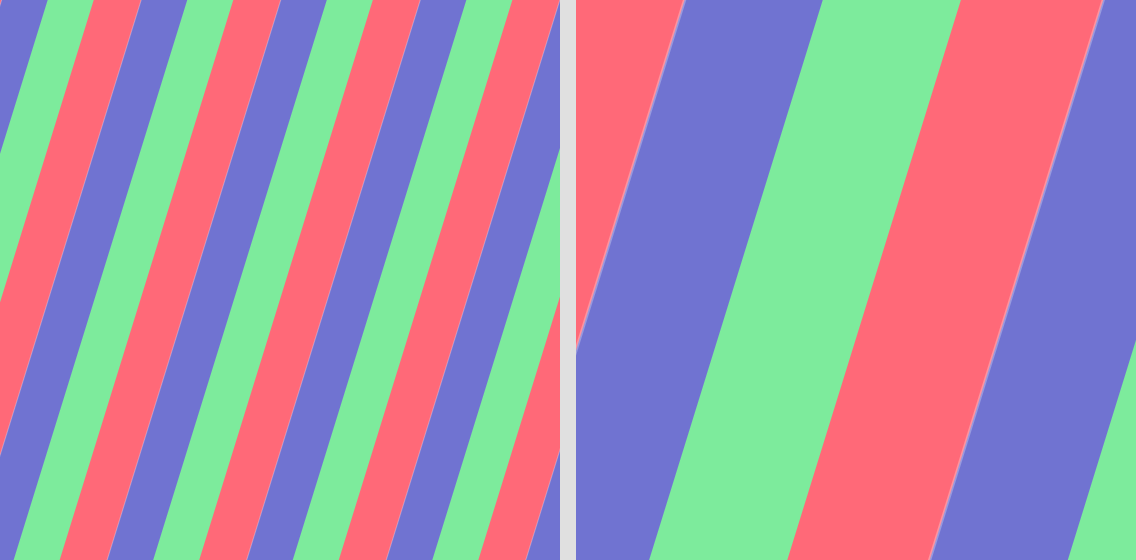
Left, the full canvas; right, a detail of the centre.
This pattern is drawn by a three.js fragment shader. Its source:

```glsl
// Diagonal blue, green and red stripes with a faint pale seam between repeats.
varying vec2 vUv;

// Antialiased step: 0 below the edge, 1 above it.
float stepAt(float edge, float x, float blur) {
  return clamp((x - edge) / blur + 0.5, 0.0, 1.0);
}

void main() {
  vec3 red = vec3(1.0, 0.41, 0.47);
  vec3 blue = vec3(0.44, 0.45, 0.82);
  vec3 green = vec3(0.49, 0.92, 0.61);

  // Position counted in repeats, along the slanted stripe axis.
  float along = (vUv.x - 0.31 * vUv.y - 0.1913) / 0.2492;
  float blur = max(length(vec2(dFdx(along), dFdy(along))), 1e-5);

  // Wrap inside the red stripe so that every edge lies clear of the jump.
  float phase = fract(along + 0.17) - 0.17;

  // Stripes
  vec3 color = mix(red, blue, stepAt(0.0, phase, blur));
  color = mix(color, green, stepAt(0.33, phase, blur));
  color = mix(color, red, stepAt(0.66, phase, blur));

  // Pale seam where one repeat meets the next
  float seam = 1.0 - stepAt(0.004, abs(phase), blur);
  color = mix(color, vec3(1.0), 0.28 * seam);

  gl_FragColor = vec4(color, 1.0);
}
```
